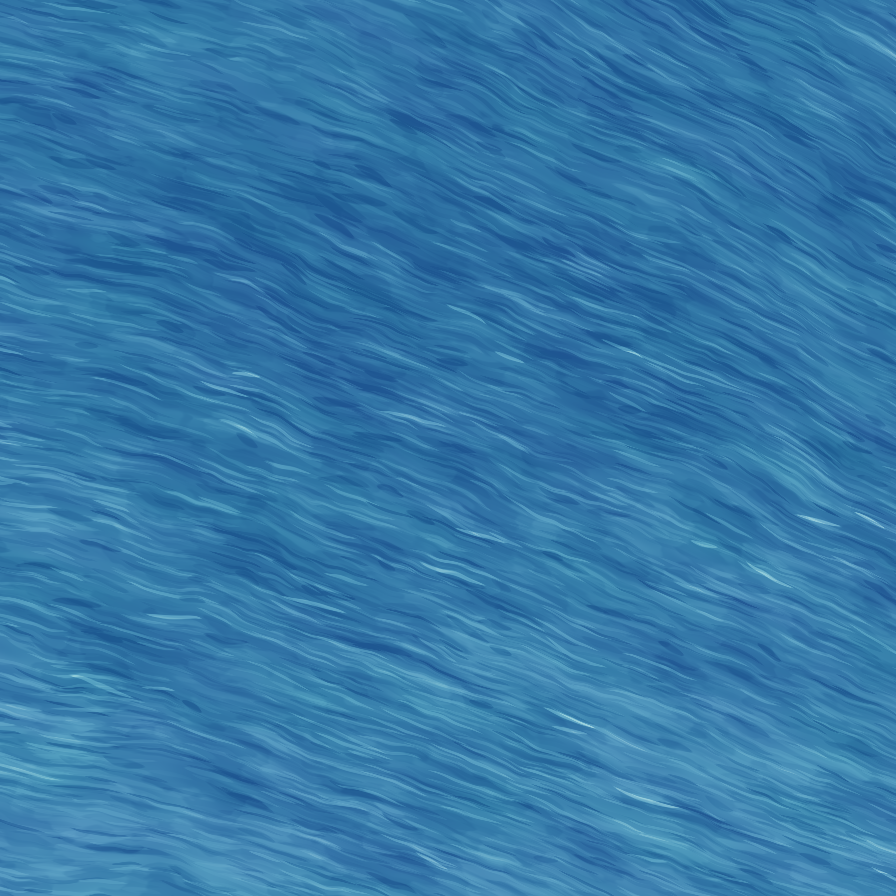
Reproduce this texture procedurally as a three.js fragment shader.

```glsl
// Painted blue water: thousands of fine tapered brush strokes that sweep down
// to the right along a curved flow. Strokes are scattered on jittered cells in
// flow space, layered from broad dabs to thin strands, then mapped to a palette.
varying vec2 vUv;

const vec3 DEEP_BLUE = vec3(0.115, 0.345, 0.57);
const vec3 MID_BLUE = vec3(0.205, 0.48, 0.665);
const vec3 LIGHT_BLUE = vec3(0.34, 0.62, 0.76);
const vec3 PALE_FOAM = vec3(0.62, 0.83, 0.87);

float hash(vec2 p) {
  vec3 q = fract(p.xyx * vec3(0.1031, 0.1030, 0.0973));
  q += dot(q, q.yzx + 33.33);
  return fract((q.x + q.y) * q.z);
}

float noise(vec2 p) {
  vec2 i = floor(p);
  vec2 f = fract(p);
  f = f * f * (3.0 - 2.0 * f);
  float low = mix(hash(i), hash(i + vec2(1.0, 0.0)), f.x);
  float high = mix(hash(i + vec2(0.0, 1.0)), hash(i + 1.0), f.x);
  return mix(low, high, f.y);
}

float fbm(vec2 p) {
  float sum = 0.0;
  float gain = 0.5;
  for (int i = 0; i < 4; i++) {
    sum += gain * noise(p);
    p = p * 2.03 + 17.3;
    gain *= 0.5;
  }
  return sum / 0.9375;
}

// x runs along the strokes, y across them; steeper towards the upper right
vec2 flowCoords(vec2 p) {
  float sweep = 0.22 * p.x + 0.24 * p.x * p.x * (0.5 + 0.5 * p.y);
  float wobble = 0.025 * noise(p * vec2(5.0, 6.0) + 40.0)
               + 0.010 * noise(p * vec2(17.0, 19.0) + 70.0)
               + 0.003 * noise(p * 55.0 + 90.0);
  return vec2(p.x - 0.4 * p.y, p.y + sweep + wobble) + 3.0;
}

// Tapered, slightly bent stroke around the origin, in cell units
float strokeMask(vec2 d, float halfLength, float halfWidth, float tilt, float bend) {
  float along = clamp(abs(d.x) / halfLength, 0.0, 1.0);
  float across = abs(d.y + tilt * d.x + bend * d.x * d.x);
  float width = halfWidth * (1.0 - along * along);
  float body = 1.0 - smoothstep(width * 0.6, width + 0.03, across);
  return body * (1.0 - smoothstep(0.8, 1.0, along));
}

// Paints one layer of strokes over a tone; shift holds the tone change range
float paintStrokes(float tone, vec2 flow, vec2 cell, float halfWidth,
                   float density, vec2 shift, float opacity, float seed) {
  float ground = tone;
  for (int j = -1; j <= 1; j++) {
    float row = floor(flow.y / cell.y) + float(j);
    float x = flow.x / cell.x + 7.0 * hash(vec2(row, seed));
    for (int i = -1; i <= 1; i++) {
      float column = floor(x) + float(i);
      vec2 id = vec2(column, row) + seed * 13.0;
      vec2 center = vec2(column + hash(id + 3.1), row + hash(id + 5.7));
      vec2 d = vec2(x, flow.y / cell.y) - center;
      float halfLength = mix(0.3, 0.95, hash(id + 9.3));
      float tilt = 1.0 * (hash(id + 12.9) - 0.5);
      float bend = 0.5 * (hash(id + 15.1) - 0.5);
      float mask = strokeMask(d, halfLength, halfWidth, tilt, bend);
      mask *= step(hash(id + 21.7), density) * opacity;
      tone = mix(tone, ground + mix(shift.x, shift.y, hash(id + 27.9)), mask);
    }
  }
  return tone;
}

vec3 waterColor(float tone) {
  vec3 color = mix(DEEP_BLUE, MID_BLUE, smoothstep(-0.15, 0.58, tone));
  color = mix(color, LIGHT_BLUE, smoothstep(0.4, 1.05, tone));
  return mix(color, PALE_FOAM, smoothstep(0.98, 1.7, tone));
}

void main() {
  vec2 p = vUv;
  vec2 flow = flowCoords(p);

  // Broad light: pale below, deep above, with drifting patches
  float tone = mix(0.62, 0.31, smoothstep(0.0, 0.7, p.y));
  tone += 0.08 * smoothstep(0.85, 1.0, p.y);
  tone += 0.38 * (fbm(flow * vec2(4.0, 9.0)) - 0.5);
  tone += 0.22 * (noise(flow * vec2(18.0, 90.0)) - 0.5);

  // Ragged light and dark smudges, flatter near the top
  float upper = smoothstep(0.55, 0.92, p.y);
  float smudge = fbm(flow * vec2(11.0, 30.0) + 31.0);
  tone += 0.11 * smoothstep(0.56, 0.61, smudge) - 0.13 * smoothstep(0.42, 0.37, smudge);
  float patches = smoothstep(0.5, 0.54, fbm(flow * vec2(12.0, 26.0) + 63.0));
  tone = mix(tone, 0.43, 0.6 * upper * patches);

  // Dabs and strokes from broad to fine
  vec2 cell = vec2(0.12, 0.026);
  for (int layer = 0; layer < 4; layer++) {
    float seed = float(layer) + 1.0;
    tone = paintStrokes(tone, flow, cell, 0.32, 0.65, vec2(-0.27, 0.26), 0.7, seed);
    cell *= vec2(0.82, 0.68);
  }

  // Short dark dabs, bright strands and rare glints
  float strands = smoothstep(0.3, 0.65, noise(p * 4.5 + 11.0)) * (1.0 - 0.6 * upper);
  tone = paintStrokes(tone, flow, vec2(0.04, 0.016), 0.33, 0.08 + 0.1 * p.y, vec2(-0.38, -0.15), 0.8, 6.0);
  tone = paintStrokes(tone, flow, vec2(0.075, 0.013), 0.17, 0.5, vec2(0.12, 0.5), 0.4 + 0.5 * strands, 7.0);
  tone = paintStrokes(tone, flow, vec2(0.06, 0.011), 0.18, 0.5, vec2(-0.45, 0.45), 0.8, 8.0);
  tone = paintStrokes(tone, flow, vec2(0.05, 0.021), 0.12, 0.035, vec2(0.45, 0.95), 0.8 * (1.0 - upper), 9.0);

  // Slight drift between violet blue and teal
  float teal = fbm(flow * vec2(8.0, 26.0) + 55.0) - 0.5;
  vec3 color = waterColor(tone) + teal * vec3(-0.02, 0.04, -0.01);
  gl_FragColor = vec4(color, 1.0);
}
```
